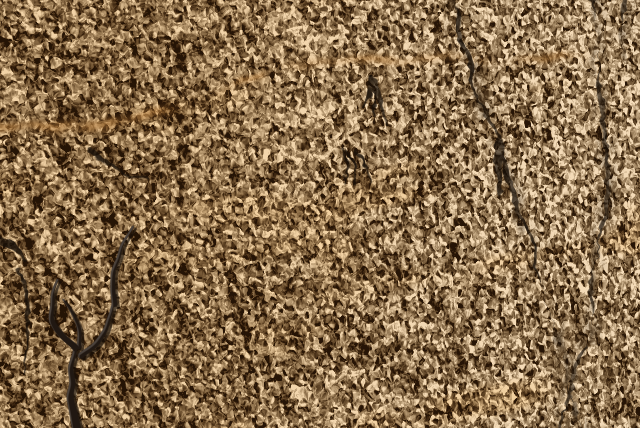
Reproduce this texture procedurally as a WebGL 1 fragment shader.

```glsl
precision highp float;
// Sunlit granite face: coarse speckled grains, ochre seams, long cracks and dry roots.
uniform vec2 u_resolution;

#define GRAINS 92.0
#define GRAIN_CONTRAST 0.86
#define FINE_CONTRAST 0.52
#define RELIEF 0.26
#define MEAN_TONE 0.575
#define PIT_DEPTH 0.40
#define SEAM_STRENGTH 0.50
#define EDGE 0.0022
#define DARK vec3(0.14, 0.075, 0.022)
#define LIGHT vec3(0.91, 0.81, 0.67)
#define CRACK_COLOR vec3(0.09, 0.058, 0.03)
#define ROOT_COLOR vec3(0.13, 0.095, 0.07)

float hash(vec2 p) { return fract(sin(dot(p, vec2(127.1, 311.7))) * 43758.5453); }

float noise(vec2 p) {
  vec2 i = floor(p), f = fract(p);
  f = f * f * (3.0 - 2.0 * f);
  return mix(mix(hash(i), hash(i + vec2(1.0, 0.0)), f.x),
             mix(hash(i + vec2(0.0, 1.0)), hash(i + 1.0), f.x), f.y);
}

float fbm(vec2 p) {
  float sum = 0.0, amp = 0.57;
  for (int i = 0; i < 3; i++) {
    sum += amp * noise(p);
    p = mat2(1.6, 1.2, -1.2, 1.6) * p + 7.3;
    amp *= 0.5;
  }
  return sum;
}

// Random tone per cell, blended softly across cell borders.
float grains(vec2 p) {
  float sum = 0.0, total = 0.0;
  for (int i = 0; i < 9; i++) {
    float k = float(i), row = floor((k + 0.5) / 3.0);
    vec2 id = floor(p) + vec2(k - 3.0 * row, row) - 1.0;
    vec2 d = id + vec2(hash(id + 3.1), hash(id + 17.7)) - p;
    float w = exp(-9.0 * dot(d, d));
    sum += w * hash(id + 41.3);
    total += w;
  }
  return sum / total;
}

// Tapered, bowed and slightly wavering line from a to b.
float strand(vec2 p, vec2 a, vec2 b, float width, float bow) {
  vec2 d = b - a, side = vec2(-d.y, d.x) / length(d);
  float h = clamp(dot(p - a, d) / dot(d, d), 0.0, 1.0);
  float waver = 0.012 * (noise(vec2(h * length(d) * 28.0, a.x * 90.0)) - 0.5);
  float dist = length(p - a - d * h - side * (bow * sin(3.1416 * h) + waver));
  float r = width * (1.0 - 0.6 * h);
  return 1.0 - smoothstep(r - EDGE, r + EDGE, dist);
}

float roots(vec2 p) {
  float m = strand(p, vec2(0.18, 0.0), vec2(0.175, 0.19), 0.011, 0.012);
  m = max(m, strand(p, vec2(0.175, 0.19), vec2(0.135, 0.345), 0.009, 0.035));
  m = max(m, strand(p, vec2(0.19, 0.17), vec2(0.27, 0.31), 0.008, -0.02));
  m = max(m, strand(p, vec2(0.265, 0.29), vec2(0.31, 0.47), 0.007, 0.018));
  return max(m, strand(p, vec2(0.185, 0.19), vec2(0.15, 0.30), 0.006, -0.012));
}

// Long downhill crack around x = center, opening and closing, with a broken dark rim.
float fissure(vec2 p, float center, float seed) {
  float dist = abs(p.x - center - 0.045 * (fbm(vec2(p.y * 9.0, seed)) - 0.5));
  float r = 0.0058 * smoothstep(0.25, 0.85, noise(vec2(p.y * 13.0, seed + 5.0)));
  float rim = 0.75 * exp(-75.0 * dist) * smoothstep(0.4, 0.8, noise(p * vec2(70.0, 24.0)));
  return max(rim, 1.0 - smoothstep(r - EDGE, r + EDGE, dist));
}

float cracks(vec2 p) {
  p += 0.009 * (vec2(noise(p * 85.0), noise(p * 85.0 + 9.0)) - 0.5);
  float bend = p.y - 0.62;
  float m = fissure(p, 1.36 - 0.30 * p.y, 2.0);
  m = max(m, 0.9 * fissure(p, 1.41 - 0.25 * bend * bend, 11.0));
  m = max(m, 0.8 * smoothstep(0.82, 0.95, p.y) * fissure(p, 1.64 - 0.2 * p.y, 23.0));
  m = max(m, strand(p, vec2(1.165, 0.665), vec2(1.17, 0.55), 0.012, 0.0));
  m = max(m, strand(p, vec2(0.0, 0.44), vec2(0.06, 0.39), 0.011, 0.01));
  m = max(m, strand(p, vec2(0.21, 0.65), vec2(0.34, 0.58), 0.006, -0.01));
  m = max(m, strand(p, vec2(0.045, 0.37), vec2(0.06, 0.13), 0.005, 0.015));
  // Two small tufts of dry stems.
  for (int i = 0; i < 3; i++) {
    float k = float(i);
    m = max(m, strand(p, vec2(0.868, 0.815), vec2(0.85 + 0.027 * k, 0.75 - 0.02 * k), 0.006, 0.004));
    m = max(m, strand(p, vec2(0.80 + 0.015 * k, 0.65), vec2(0.81 + 0.025 * k, 0.57), 0.004, 0.006));
  }
  return m * (0.65 + 0.35 * noise(p * 60.0));
}

void main() {
  vec2 p = gl_FragCoord.xy / u_resolution.y;
  float right = smoothstep(0.3, 1.3, p.x);
  // Grain tones with lit and shaded flanks, finer toward the right.
  vec2 q = vec2(p.x * (1.0 + 0.14 * p.x), p.y) * GRAINS;
  q += 0.9 * vec2(noise(q * 0.8), noise(q * 0.8 + 50.0));
  float body = grains(q), flank = body - grains(q + vec2(0.35, 0.45));
  float tone = MEAN_TONE + mix(0.92, 1.08, right) * (GRAIN_CONTRAST * (body - 0.5) + RELIEF * flank);
  tone += FINE_CONTRAST * (grains(q * 2.2 + 19.0) - 0.5) + 0.16 * (noise(q * 3.1) - 0.5);
  // Uneven weathering and steep shadowed pits.
  tone += 0.24 * (fbm(p * 24.0) - 0.5) + 0.20 * (fbm(p * 4.0 + 3.0) - 0.5) + 0.05 * (right - 0.5);
  float pits = smoothstep(0.60, 0.76, fbm(vec2(p.x + 0.2 * p.y, p.y * 0.45) * 55.0));
  tone -= PIT_DEPTH * pits * mix(1.0, 0.6, right);
  vec3 color = mix(DARK, LIGHT, pow(vec3(clamp(tone, 0.01, 1.06)), vec3(1.0, 1.1, 1.3)));
  // Ochre seam and faint rusty bands.
  float seamY = 0.70 + 0.15 * smoothstep(0.2, 0.8, p.x) + 0.012 * p.x + 0.03 * (fbm(p * 14.0) - 0.5);
  float offset = (p.y - seamY) / 0.011;
  float seam = exp(-offset * offset) * smoothstep(0.1, 0.8, noise(p * 17.0));
  float rust = smoothstep(0.5, 0.75, fbm(vec2(p.x * 2.5, (p.y - 0.15 * p.x) * 9.0)));
  color = mix(color, vec3(0.69, 0.48, 0.24), SEAM_STRENGTH * seam);
  color *= mix(vec3(1.0), vec3(0.98, 0.90, 0.74), max(0.5 * rust, 0.35 * (1.0 - right)));
  // Cracks, then roots with a cast shadow and a lit edge.
  color = mix(color, CRACK_COLOR, 0.92 * cracks(p));
  color = mix(color, CRACK_COLOR, 0.7 * roots(p + vec2(-0.006, 0.005)));
  float root = roots(p), lit = root * (1.0 - roots(p + vec2(-0.004, 0.004)));
  gl_FragColor = vec4(mix(color, ROOT_COLOR + 0.16 * lit, root), 1.0);
}
```
